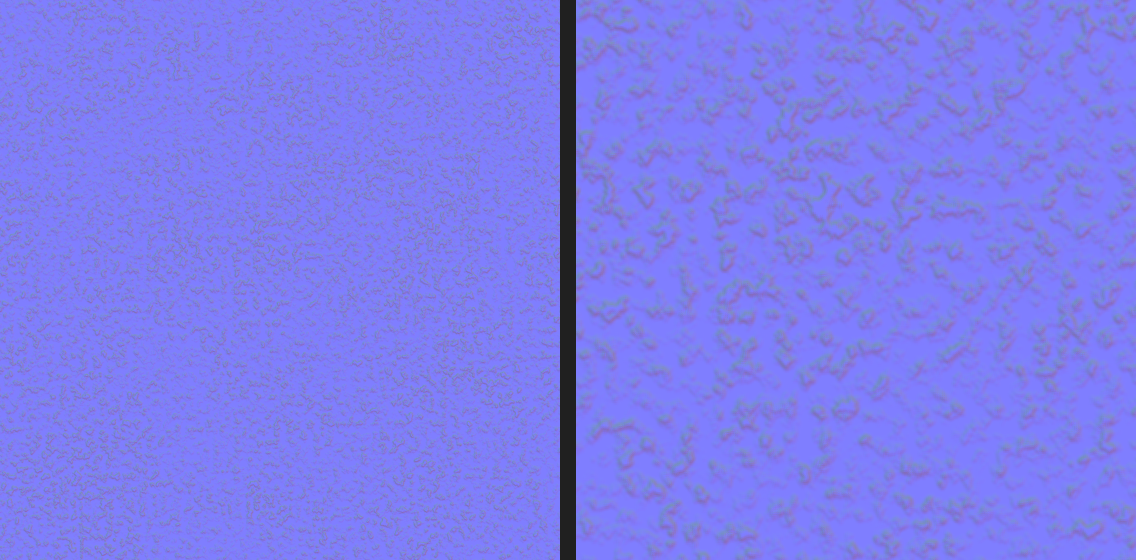
Left, the full canvas; right, a detail of the centre.
Give the GLSL for this texture map, as a three.js fragment shader.

```glsl
varying vec2 vUv;

const vec2  FLAT_TILT      = vec2(0.499, 0.494); // red and green of level ground
const float GRAIN_SCALE    = 84.0;   // largest grains across the canvas
const float GRAIN_FALLOFF  = 0.58;
const float PATCH_SCALE    = 5.0;    // broad rough and smooth areas
const float PATCH_AMOUNT   = 0.14;
const float CLUMP_SCALE    = 27.0;   // crumbs gather in small groups
const float CLUMP_AMOUNT   = 0.13;
const vec2  RELIEF_BAND    = vec2(-0.09, 0.19);
const float RELIEF_HEIGHT  = 0.58;
const vec2  CRUMB_BAND     = vec2(0.12, 0.27);
const float CRUMB_HEIGHT   = 0.85;
const float SLOPE_STEP     = 1.0 / 1024.0;
const float SAMPLE_SPREAD  = 1.0 / 1700.0;
const float STEEPNESS      = 2.6;    // how fast blue falls on slopes
const float TILT_GAIN      = 0.075;  // tilt shared by all directions
const float LEAN_GAIN      = 0.075;  // extra tilt along the lean axis
const vec2  LEAN_AXIS      = vec2(-0.5, 0.866);

vec2 gradientAt(vec2 cell) {
  vec3 p = fract(cell.xyx * vec3(0.1031, 0.1030, 0.0973));
  p += dot(p, p.yzx + 33.33);
  float angle = 6.28319 * fract((p.x + p.y) * p.z);
  return vec2(cos(angle), sin(angle));
}

float gradientNoise(vec2 p) {
  vec2 cell = floor(p);
  vec2 f = p - cell;
  vec2 u = f * f * f * (f * (f * 6.0 - 15.0) + 10.0);
  vec2 e = vec2(1.0, 0.0);
  float a = dot(gradientAt(cell), f);
  float b = dot(gradientAt(cell + e), f - e);
  float c = dot(gradientAt(cell + e.yx), f - e.yx);
  float d = dot(gradientAt(cell + e.xx), f - e.xx);
  return mix(mix(a, b, u.x), mix(c, d, u.x), u.y);
}

float grain(vec2 uv) {
  vec2 p = uv * GRAIN_SCALE;
  float weight = 0.5;
  float sum = 0.0;
  for (int i = 0; i < 4; i++) {
    sum += weight * gradientNoise(p);
    p = mat2(1.62, 1.22, -1.22, 1.62) * p + 17.3;
    weight *= GRAIN_FALLOFF;
  }
  return sum;
}

// Shallow plaster relief topped with sharp-edged crumbs
float plasterHeight(vec2 uv, float roughness) {
  float n = grain(uv);
  float relief = smoothstep(RELIEF_BAND.x, RELIEF_BAND.y, n + 0.3 * roughness);
  float crumbs = smoothstep(CRUMB_BAND.x, CRUMB_BAND.y, n + roughness);
  return RELIEF_HEIGHT * relief + CRUMB_HEIGHT * crumbs;
}

vec3 normalColor(vec2 uv, float roughness) {
  vec2 e = vec2(SLOPE_STEP, 0.0);
  vec2 slope = vec2(
    plasterHeight(uv - e, roughness) - plasterHeight(uv + e, roughness),
    plasterHeight(uv - e.yx, roughness) - plasterHeight(uv + e.yx, roughness));
  float up = inversesqrt(1.0 + STEEPNESS * dot(slope, slope));
  vec2 tilt = TILT_GAIN * slope + LEAN_GAIN * LEAN_AXIS * dot(LEAN_AXIS, slope);
  return vec3(FLAT_TILT + tilt * up, 0.5 + 0.5 * up);
}

void main() {
  // Uneven coverage over the wall
  float roughness = PATCH_AMOUNT * (gradientNoise(vUv * PATCH_SCALE + 3.7)
                  + 0.7 * gradientNoise(vUv * PATCH_SCALE * 2.7 + 11.2))
                  + CLUMP_AMOUNT * gradientNoise(vUv * CLUMP_SCALE + 5.9);

  // Four samples smooth the finest edges
  vec3 color = vec3(0.0);
  for (int i = 0; i < 4; i++) {
    float k = float(i);
    vec2 corner = vec2(mod(k, 2.0), floor(k * 0.5)) * 2.0 - 1.0;
    color += normalColor(vUv + corner * SAMPLE_SPREAD, roughness);
  }
  gl_FragColor = vec4(color * 0.25, 1.0);
}
```
